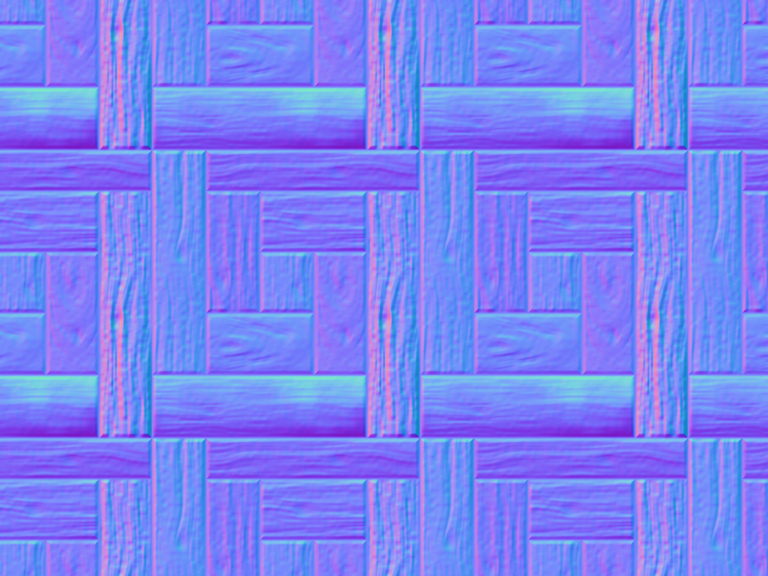
Write a Shadertoy shader that draws this texture map.

```glsl
// Tangent-space normal map of a repeating wooden parquet: two nested pinwheels
// of planks around a core block. Slopes of a height field (bevel, grain, knots)
// plus a lean and a crown for each plank are encoded as colour.

#define CELL vec2(0.4653, 0.5)                      // repeat, in canvas heights
#define ORIGIN vec2(0.2639, 0.2604)                 // cell corner, from top left
#define FRAME vec4(0.0938, 0.0712, 0.3733, 0.3906)  // inside of outer pinwheel
#define CORE vec4(0.1875, 0.1771, 0.2813, 0.2830)   // inside of inner pinwheel
#define BEVEL_WIDTH 0.008
#define BEVEL_HEIGHT 0.0026
#define GRAIN_FREQ 80.0
#define GRAIN_DEPTH 0.0042
#define KNOT_SIZE 0.008
#define SAMPLE_STEP 0.0015

// Per plank: lean in red, lean in green, crown, grain strength.
// Order in each pinwheel: left, bottom, right, top; the core is last.
const vec4 FINISH[9] = vec4[9](
    vec4(-0.10,  0.10, 0.12, 1.1), vec4(-0.04, -0.02, 0.75, 0.6),
    vec4( 0.06,  0.08, 0.45, 2.0), vec4( 0.00, -0.20, 0.12, 0.7),
    vec4( 0.00, -0.07, 0.08, 1.0), vec4(-0.07,  0.04, 0.15, 0.7),
    vec4( 0.06, -0.06, 0.06, 0.9), vec4(-0.01, -0.08, 0.10, 0.8),
    vec4(-0.08,  0.07, 0.12, 0.9));

struct Plank { vec2 mid; vec2 extent; int id; };

float hash(vec2 p) {
    vec3 q = fract(vec3(p.xyx) * 0.1031);
    q += dot(q, q.yzx + 33.33);
    return fract((q.x + q.y) * q.z);
}

float noise(vec2 p) {
    vec2 i = floor(p), f = fract(p);
    f = f * f * f * (f * (f * 6.0 - 15.0) + 10.0);
    return mix(mix(hash(i), hash(i + vec2(1, 0)), f.x),
               mix(hash(i + vec2(0, 1)), hash(i + vec2(1, 1)), f.x), f.y) - 0.5;
}

// Walk inwards through the pinwheels until a plank holds the point.
Plank findPlank(vec2 c) {
    vec4 box = vec4(0.0, 0.0, CELL);
    int id = 8;
    for (int ring = 0; ring < 2; ring++) {
        vec4 hole = ring == 0 ? FRAME : CORE;
        if (all(greaterThan(c, hole.xy)) && all(lessThan(c, hole.zw))) {
            box = hole;
            continue;
        }
        int side = 3;
        vec4 arm = vec4(hole.x, box.y, box.z, hole.y);
        if (c.x < hole.x && c.y < hole.w) {
            side = 0; arm = vec4(box.xy, hole.x, hole.w);
        } else if (c.y > hole.w && c.x < hole.z) {
            side = 1; arm = vec4(box.x, hole.w, hole.z, box.w);
        } else if (c.x > hole.z && c.y > hole.y) {
            side = 2; arm = vec4(hole.zy, box.zw);
        }
        box = arm;
        id = ring * 4 + side;
        break;
    }
    return Plank((box.xy + box.zw) * 0.5, (box.zw - box.xy) * 0.5, id);
}

bool upright(Plank k) { return k.id % 2 == 0; }

float edgeDistance(Plank k, vec2 c) {
    vec2 d = k.extent - abs(c - k.mid);
    return min(d.x, d.y);
}

// Grain runs along g.x; it bends round a knot, or forms arches on some planks.
float grain(Plank k, vec2 c) {
    vec2 g = c - k.mid, size = k.extent;
    if (upright(k)) { g = g.yx; size = size.yx; }
    float seed = float(k.id) * 17.0 + 5.0;
    vec2 knotAt = (vec2(hash(vec2(seed, 1.0)), hash(vec2(seed, 2.0))) - 0.5) * size;
    vec2 toKnot = (g - knotAt) / (KNOT_SIZE * vec2(1.8, 1.0));
    float knot = exp(-dot(toKnot, toKnot));

    float across = g.y + 0.014 * noise(g * vec2(11.0, 22.0) + seed);
    if (k.id == 5 || k.id == 6)
        across = length(vec2(across, 0.35 * (g.x + 0.6 * size.x)));
    across -= 0.008 * toKnot.y * knot;

    float h = noise(vec2(g.x * 8.0, across * GRAIN_FREQ) + seed);
    h += 0.32 * noise(vec2(g.x * 25.0, across * GRAIN_FREQ * 2.4) + seed);
    h += 0.20 * noise(g * 120.0 + seed);
    return (h - 0.7 * knot) * GRAIN_DEPTH * FINISH[k.id].w;
}

float height(vec2 p) {
    vec2 c = mod(p - ORIGIN, CELL);
    Plank k = findPlank(c);
    float rise = smoothstep(0.0, BEVEL_WIDTH, edgeDistance(k, c));
    return rise * (BEVEL_HEIGHT + grain(k, c));
}

// Broad slope: a fixed lean, and a crown that swells towards one end.
vec2 plankSlope(vec2 p) {
    vec2 c = mod(p - ORIGIN, CELL);
    Plank k = findPlank(c);
    vec2 uv = (c - k.mid) / k.extent;
    if (upright(k)) uv = uv.yx;
    float crest = uv.y + 0.45 * noise(c * vec2(30.0, 24.0));
    float crown = FINISH[k.id].z * mix(0.6, 1.35, smoothstep(-0.3, 0.7, uv.x));
    vec2 axis = upright(k) ? vec2(1, 0) : vec2(0, 1);
    float fade = smoothstep(0.0, 0.006, edgeDistance(k, c));
    return fade * (FINISH[k.id].xy - axis * crown * crest);
}

void mainImage(out vec4 fragColor, in vec2 fragCoord) {
    vec2 p = vec2(fragCoord.x, iResolution.y - fragCoord.y) / iResolution.y;
    vec2 e = vec2(SAMPLE_STEP, 0.0);
    vec2 slope = vec2(height(p + e.xy) - height(p - e.xy),
                      height(p + e.yx) - height(p - e.yx)) / (2.0 * SAMPLE_STEP);
    vec3 normal = normalize(vec3(slope + plankSlope(p), 1.0));
    fragColor = vec4(normal * 0.5 + vec3(0.49, 0.51, 0.485), 1.0);
}
```
